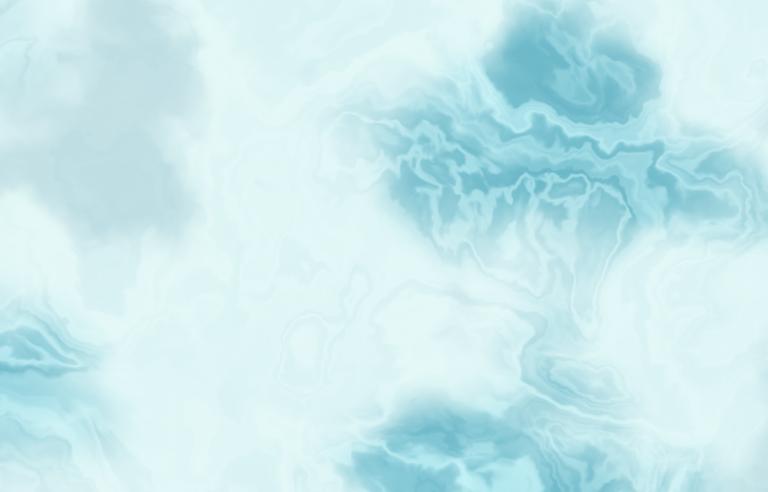
Write a WebGL 2 fragment shader that draws this texture.

```glsl
#version 300 es
precision highp float;
// Turquoise agate marbling with fine contour veins, half hidden by soft white clouds.

uniform vec2 u_resolution;
out vec4 fragColor;

const vec3 CLOUD = vec3(0.895, 0.972, 0.970);
const vec3 DEEP = vec3(0.420, 0.720, 0.785);
const vec3 PALE = vec3(0.720, 0.920, 0.945);
const vec3 GLOW = vec3(0.820, 0.975, 0.985);
const vec3 SHADOW = vec3(0.660, 0.805, 0.840);
const float WARP = 0.34;         // strength of the swirl
const float MARBLE_SCALE = 3.2;  // size of the agate rings
const float BROAD_BANDS = 14.0;  // contour bands per unit of height
const float FINE_BANDS = 38.0;
const float CLOUD_RAGGED = 1.7;  // noise in the cloud outline
const vec2 CLEAR_RANGE = vec2(-0.15, 0.95);

float hash(vec2 p) {
    vec3 q = fract(p.xyx * vec3(0.1031, 0.1030, 0.0973));
    q += dot(q, q.yzx + 33.33);
    return fract((q.x + q.y) * q.z);
}

float noise(vec2 p) {
    vec2 i = floor(p), f = fract(p);
    f = f * f * f * (f * (f * 6.0 - 15.0) + 10.0);
    float low = mix(hash(i), hash(i + vec2(1, 0)), f.x);
    float high = mix(hash(i + vec2(0, 1)), hash(i + vec2(1, 1)), f.x);
    return mix(low, high, f.y);
}

float fbm(vec2 p, float gain) {
    const mat2 turn = mat2(1.6, 1.2, -1.2, 1.6);
    float sum = 0.0, total = 0.0, amp = 1.0;
    for (int i = 0; i < 6; i++) {
        sum += amp * noise(p);
        total += amp;
        amp *= gain;
        p = turn * p + 7.3;
    }
    return sum / total;
}

// Broad layout of open water (positive) and cloud (negative).
float openings(vec2 p) {
    vec2 d = p - vec2(1.1, 0.72);
    float field = 0.6 * cos(5.5 * d.x) + 0.5 * cos(8.7 * d.y + 1.6 * d.x);
    float haze = smoothstep(0.45, 0.9, p.y) * (1.0 - smoothstep(0.1, 0.8, p.x));
    return field - 0.65 * haze;
}

void main() {
    vec2 p = gl_FragCoord.xy / u_resolution.y;

    // Swirled height map whose contours become the veins
    vec2 swirl = vec2(fbm(p * 2.6 + 11.0, 0.5), fbm(p * 2.6 + 47.0, 0.5)) - 0.5;
    vec2 w = p + WARP * swirl;
    float height = fbm(w * MARBLE_SCALE + 21.0, 0.46);

    // Layered bands, faded where they would be thinner than a pixel
    float slope = fwidth(height);
    float fineFade = 1.0 - smoothstep(0.4, 1.3, slope * FINE_BANDS);
    float broad = noise(vec2(height * BROAD_BANDS, 3.0 + p.x));
    float fine = noise(vec2(height * FINE_BANDS, 9.0 + 2.0 * p.y));
    float marble = 0.6 * broad + 0.4 * mix(0.5, fine, fineFade);
    marble = smoothstep(0.12, 0.88, marble);

    // Thin bright filaments
    float ridge = 1.0 - abs(2.0 * fbm(w * 4.5 + 63.0, 0.52) - 1.0);
    float filament = pow(ridge, 9.0) * smoothstep(0.3, 0.7, noise(p * 5.0 + 31.0));

    // Cloud cover
    float ragged = fbm(p * 3.4 + 0.5 * swirl + 83.0, 0.48) - 0.5;
    float clear = smoothstep(CLEAR_RANGE.x, CLEAR_RANGE.y,
                             openings(p) + CLOUD_RAGGED * ragged);

    // Water colour, greyer towards the upper left
    vec3 water = mix(DEEP, PALE, marble);
    float grey = smoothstep(0.7, 0.1, p.x) * smoothstep(0.2, 0.7, p.y);
    water = mix(water, mix(SHADOW, CLOUD, 0.6 * marble), 0.6 * grey);
    water = mix(water, GLOW, 0.55 * filament);

    // Cloud with faint shadows and a trace of the veins
    float dusk = smoothstep(0.54, 0.78, fbm(w * 3.0 + 5.0, 0.45));
    vec3 cloud = mix(CLOUD, SHADOW, 0.55 * dusk);
    cloud = mix(cloud, water, 0.10 * (1.0 - marble));

    fragColor = vec4(mix(cloud, water, clear), 1.0);
}
```
